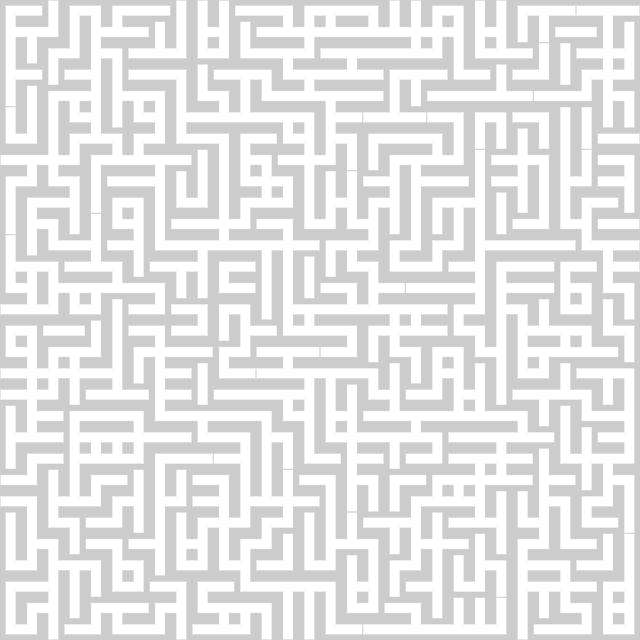
A three.js fragment shader for this pattern:

```glsl
// Draws a dense orthogonal maze of white corridors on light grey.
varying vec2 vUv;

const float CELLS = 30.0;

float hash(vec2 p) {
  return fract(sin(dot(p, vec2(127.1, 311.7))) * 43758.5453);
}

bool inside(vec2 cell) {
  return all(greaterThanEqual(cell, vec2(0.0))) && all(lessThan(cell, vec2(CELLS)));
}

// The neighbour every cell opens onto, turned back at the border
vec2 exitDirection(vec2 cell) {
  float pick = floor(4.0 * hash(cell + 7.3));
  vec2 dir = mod(pick, 2.0) < 0.5 ? vec2(1.0, 0.0) : vec2(0.0, 1.0);
  if (pick > 1.5) dir = -dir;
  return inside(cell + dir) ? dir : -dir;
}

// Two cells join if either one exits to the other, or by a rare extra opening
bool linked(vec2 cell, vec2 dir) {
  vec2 next = cell + dir;
  if (!inside(next)) return false;
  bool extra = hash(cell + next + 91.7) < 0.11;
  return extra || exitDirection(cell) == dir || exitDirection(next) == -dir;
}

// Signed distance to a corridor from the cell centre towards dir
float arm(vec2 p, vec2 dir) {
  float along = dot(p, dir);
  float across = abs(dot(p, vec2(-dir.y, dir.x)));
  return max(across, -along) - 0.235;
}

void main() {
  vec2 grid = vUv * CELLS;
  vec2 cell = min(floor(grid), CELLS - 1.0);
  vec2 p = grid - cell - 0.5;

  // Union of the open arms
  float d = 1.0;
  float openings = 0.0;
  vec2 lastOpen = vec2(0.0);
  vec2 dir = vec2(1.0, 0.0);
  for (int i = 0; i < 4; i++) {
    if (linked(cell, dir)) {
      d = min(d, arm(p, dir));
      openings += 1.0;
      lastOpen = dir;
    }
    dir = vec2(-dir.y, dir.x);
  }

  // Dead ends run on to the far side of their cell
  if (openings < 1.5) {
    float stub = max(arm(p, -lastOpen), dot(p, -lastOpen) - 0.475);
    d = min(d, stub);
  }

  // Edge softened over a thin fixed share of the canvas
  float corridor = clamp(0.5 - d / (0.00195 * CELLS), 0.0, 1.0);
  gl_FragColor = vec4(mix(vec3(0.8), vec3(1.0), corridor), 1.0);
}
```
